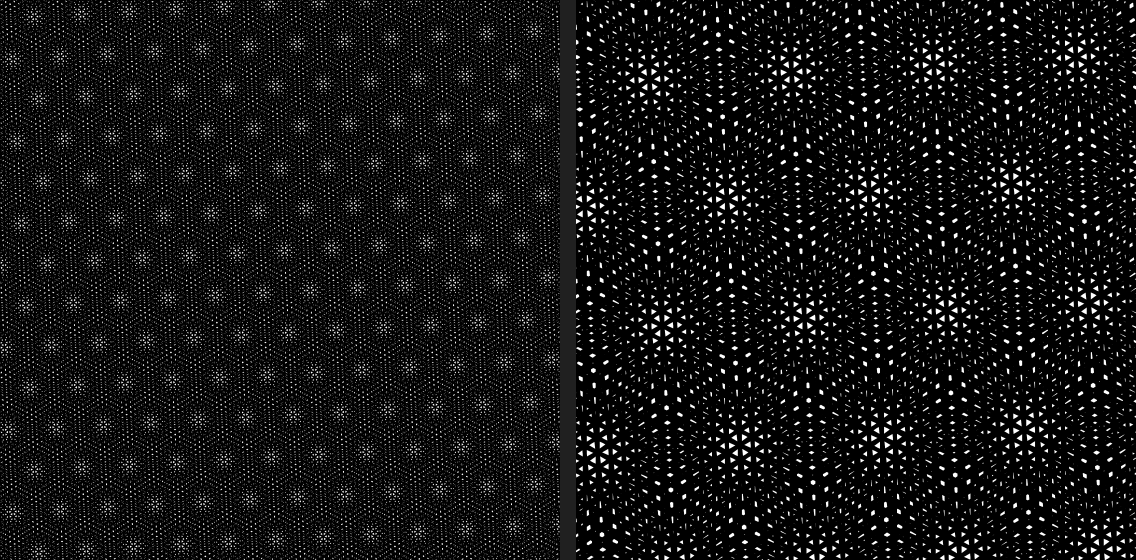
Left, the full canvas; right, a detail of the centre.
Give the GLSL for this pattern, as a three.js fragment shader.

```glsl
// Moire of two black triangular meshes on white, one turned slightly on the
// other. Each mesh is three families of parallel bars; light passes only where
// both leave an opening, and stars of six wedges form where the nodes coincide.

#define BARS_ACROSS 130.0
#define BAR_SHARE 0.316
#define BASE_ANGLE 0.0
#define TWIST_ANGLE 6.0
#define PIVOT vec2(0.5078, 0.5527)
#define INK vec3(0.0)
#define PAPER vec3(1.0)
#define SUBSAMPLES 4

varying vec2 vUv;

mat2 rotation(float degrees) {
  float a = radians(degrees);
  return mat2(cos(a), -sin(a), sin(a), cos(a));
}

// Signed distance to the nearest bar, in bar spacings; one family is vertical
float triangleMesh(vec2 p) {
  float halfRoot3 = 0.5 * sqrt(3.0);
  vec3 across = vec3(p.x, 0.5 * p.x + halfRoot3 * p.y, 0.5 * p.x - halfRoot3 * p.y);
  vec3 d = abs(fract(across + 0.5) - 0.5);
  return min(d.x, min(d.y, d.z)) - 0.5 * BAR_SHARE;
}

// Positive only inside an opening that both meshes leave
float sharedOpening(vec2 p) {
  float base = triangleMesh(rotation(BASE_ANGLE) * p);
  float twisted = triangleMesh(rotation(TWIST_ANGLE) * p);
  return min(base, twisted);
}

void main() {
  vec2 pixel = fwidth(vUv);
  float softness = 0.5 * pixel.x * BARS_ACROSS / float(SUBSAMPLES);

  // Average the fine openings over the area of the pixel
  float light = 0.0;
  for (int j = 0; j < SUBSAMPLES; j++) {
    for (int i = 0; i < SUBSAMPLES; i++) {
      vec2 offset = (vec2(float(i), float(j)) + 0.5) / float(SUBSAMPLES) - 0.5;
      vec2 p = (vUv + offset * pixel - PIVOT) * BARS_ACROSS;
      light += smoothstep(-softness, softness, sharedOpening(p));
    }
  }
  light /= float(SUBSAMPLES * SUBSAMPLES);

  gl_FragColor = vec4(mix(INK, PAPER, light), 1.0);
}
```
